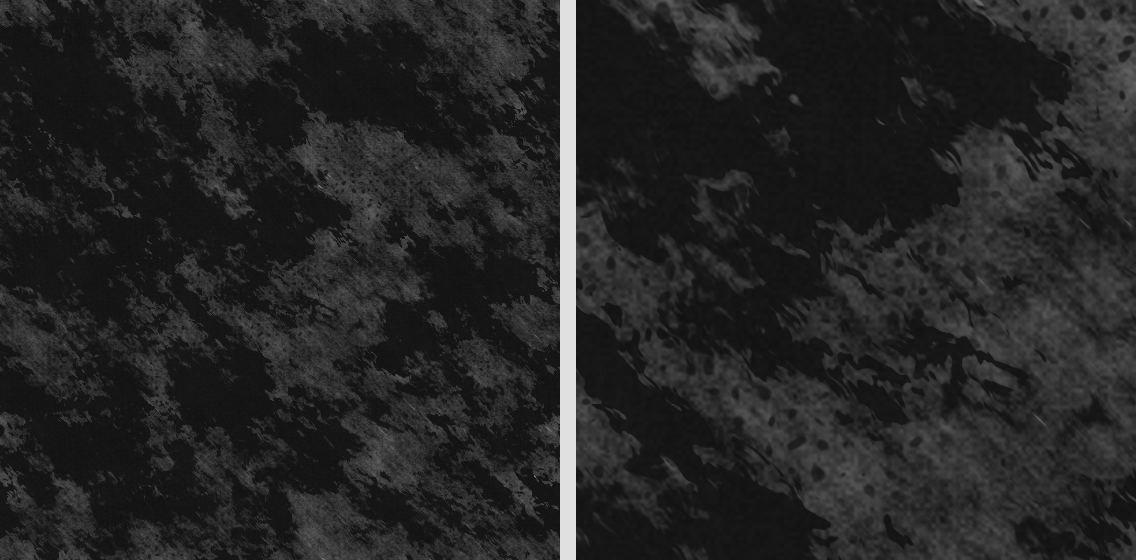
Left, the full canvas; right, a detail of the centre.
A Shadertoy shader for this texture:

```glsl
// Dark worn surface with ragged, crumbly grey patches and fine diagonal scratches; tiles seamlessly.

float hash(vec2 p) {
    return fract(sin(dot(p, vec2(127.1, 311.7))) * 43758.5453);
}

// Value noise that wraps after a whole number of cells.
float noise(vec2 uv, vec2 cells, float seed) {
    vec2 p = uv * cells;
    vec2 i = floor(p);
    vec2 f = p - i;
    f = f * f * (3.0 - 2.0 * f);
    vec2 lo = mod(i, cells) + seed;
    vec2 hi = mod(i + 1.0, cells) + seed;
    return mix(mix(hash(lo), hash(vec2(hi.x, lo.y)), f.x),
               mix(hash(vec2(lo.x, hi.y)), hash(hi), f.x), f.y);
}

// Every second octave is sheared by a whole number to break up the grid.
float fbm(vec2 uv, vec2 cells, float gain, float seed) {
    float sum = 0.0, total = 0.0, weight = 1.0;
    for (int octave = 0; octave < 6; octave++) {
        vec2 sheared = vec2(uv.x, uv.y + uv.x * float(octave % 2));
        sum += weight * noise(sheared, cells, seed);
        total += weight;
        weight *= gain;
        cells *= 2.0;
        seed += 17.3;
    }
    return sum / total;
}

// Round holes, at most one per cell, kept clear of the cell border.
float pits(vec2 uv, float cells, float seed) {
    vec2 p = uv * cells;
    vec2 id = mod(floor(p), cells) + seed;
    vec2 center = 0.5 + 0.4 * (vec2(hash(id), hash(id + 5.7)) - 0.5);
    float radius = mix(0.02, 0.27, hash(id + 9.1));
    return 1.0 - smoothstep(radius - 0.08, radius + 0.08, length(fract(p) - center));
}

void mainImage(out vec4 fragColor, in vec2 fragCoord) {
    vec2 uv = fragCoord / iResolution.xy;

    // Crinkle the outlines
    vec2 warp = vec2(noise(uv, vec2(72.0), 3.0), noise(uv, vec2(72.0), 41.0)) - 0.5;
    vec2 crinkled = uv + 0.008 * warp;

    // Whole-number shears keep the slanted marks periodic
    vec2 steep = vec2(uv.x + uv.y, uv.y);
    vec2 shallow = vec2(uv.x + 2.0 * uv.y, uv.x);
    float scratch = noise(steep, vec2(230.0, 60.0), 7.0);
    float streak = noise(shallow, vec2(64.0, 22.0), 23.0);
    float streakZone = smoothstep(0.5, 0.8, noise(uv, vec2(4.0, 5.0), 61.0));

    // Crumbly patches, some crisp and some faded
    float height = fbm(crinkled, vec2(7.0, 10.0), 0.84, 11.0);
    height += 0.07 * (noise(uv, vec2(4.0, 6.0), 29.0) - 0.5);
    height += 0.14 * streakZone * (streak - 0.5);
    float softness = mix(0.012, 0.055, smoothstep(0.35, 0.75, noise(uv, vec2(12.0), 83.0)));
    float depth = height - 0.508;
    float cover = smoothstep(-softness, softness, depth);

    // Pits cluster in a few areas
    float pitZone = smoothstep(0.5, 0.75, noise(uv, vec2(6.0), 31.0));
    cover *= 1.0 - 0.8 * pitZone * pits(crinkled, 66.0, 13.0);

    // Tones, with some patches rubbed brighter
    float grain = noise(uv, vec2(410.0), 19.0) - 0.5;
    float cloud = fbm(uv, vec2(14.0, 17.0), 0.8, 47.0) - 0.5;
    float rubbed = pow(noise(crinkled, vec2(18.0, 21.0), 97.0), 4.0);
    float worn = 0.152 + 0.3 * cloud + 0.3 * max(depth, 0.0) + 0.11 * rubbed;
    worn += 0.07 * (scratch - 0.5) + 0.10 * grain;
    float fleck = smoothstep(0.86, 0.97, scratch) * smoothstep(0.75, 0.87, noise(uv, vec2(26.0), 53.0));
    worn += 0.18 * fleck;
    float ground = 0.083 + 0.022 * grain + 0.03 * cloud;

    fragColor = vec4(vec3(mix(ground, max(worn, 0.1), cover)), 1.0);
}
```
